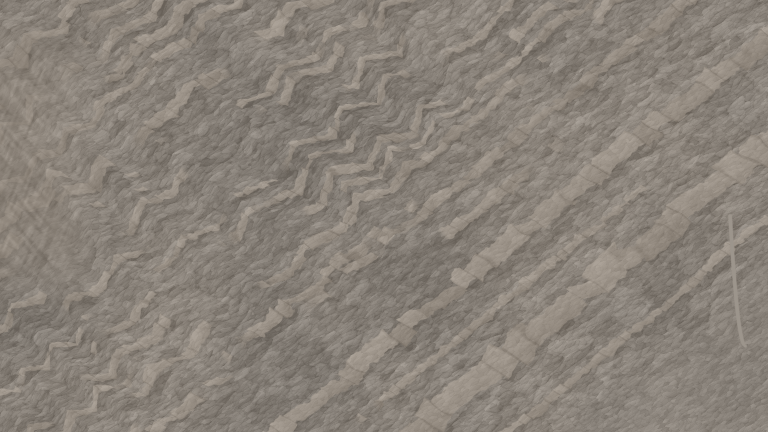
A WebGL 2 fragment shader for this texture:

```glsl
#version 300 es
precision highp float;

uniform vec2 u_resolution;
out vec4 fragColor;

const float DIP = 0.68;                        // rise of the strata, radians
const vec3 BASE_COLOR = vec3(0.530, 0.505, 0.476);
const vec3 WARM_TINT = vec3(0.012, 0.001, -0.011);
const float CONTRAST = 0.077;
const float FOLD_PERIOD = 0.14;
const float FOLD_HEIGHT = 0.024;
const int THIN_BEDS = 20;
const float THIN_BED_START = -0.29;
const float THIN_BED_SPACING = 0.052;
const int SAMPLES = 2;                         // per axis

float hash(vec2 p) {
    vec3 q = fract(vec3(p.xyx) * 0.1031);
    q += dot(q, q.yzx + 33.33);
    return fract((q.x + q.y) * q.z);
}

vec2 hash2(vec2 p) {
    return vec2(hash(p), hash(p + 57.3));
}

float noise(vec2 p) {
    vec2 i = floor(p), f = fract(p);
    f = f * f * (3.0 - 2.0 * f);
    return mix(mix(hash(i), hash(i + vec2(1, 0)), f.x),
               mix(hash(i + vec2(0, 1)), hash(i + vec2(1, 1)), f.x), f.y);
}

float fbm(vec2 p) {
    float sum = 0.0, weight = 0.5;
    for (int i = 0; i < 4; i++) {
        sum += weight * noise(p);
        p = p * 2.03 + 17.1;
        weight *= 0.5;
    }
    return sum;
}

// Broken chips: a flat tone per cell, a random tilt and dark crevices
float chips(vec2 p) {
    vec2 cell = floor(p), nearestId = cell, nearestOffset = vec2(0);
    float first = 9.0, second = 9.0;
    for (int y = -1; y <= 1; y++)
    for (int x = -1; x <= 1; x++) {
        vec2 id = cell + vec2(x, y);
        vec2 offset = p - id - hash2(id);
        float d = abs(offset.x) * 0.6 + abs(offset.y) + 0.3 * abs(offset.x + offset.y);
        if (d < first) {
            second = first;
            first = d;
            nearestId = id;
            nearestOffset = offset;
        } else second = min(second, d);
    }
    vec2 tilt = hash2(nearestId + 91.7) - vec2(0.5, 0.15);
    float crevice = 1.0 - smoothstep(0.0, 0.2, second - first);
    return hash(nearestId + 11.9) - 0.5 + dot(tilt, nearestOffset) - 0.6 * crevice;
}

// Jointed bed of pale blocks with a shadow beneath; rock holds tone and warmth
void layBed(inout vec2 rock, vec2 s, float centre, float thick, float cover, float seed, float grain) {
    float x = (s.x + 0.35 * (s.y - centre)) / (thick * 1.1 + 0.016) + seed * 7.3;
    x += 0.36 * sin(x * 2.3 + seed) + 0.25 * (noise(s * 30.0) - 0.5);
    float id = floor(x), along = fract(x);
    vec2 rnd = hash2(vec2(id, seed));
    float shift = (rnd.x - 0.5) * 0.3 + (rnd.y - 0.5) * (along - 0.5) * 0.6;
    float y = s.y - centre - shift * thick;
    float halfThick = thick * (0.30 + 0.26 * rnd.y);
    float present = smoothstep(-0.04, 0.04, cover - noise(vec2(s.x * 5.0, seed * 5.7)) + 0.3 * (rnd.x - 0.5));
    float rough = (noise(s * 60.0) - 0.5) * 0.010 + (noise(s * 140.0) - 0.5) * 0.005;
    float body = 1.0 - smoothstep(-0.001, 0.002, abs(y) - halfThick + rough);
    float joint = 1.0 - smoothstep(0.02, 0.10, min(along, 1.0 - along));
    float below = -y - halfThick + rough;
    float shadow = smoothstep(-0.002, 0.002, below) * (1.0 - smoothstep(0.002, 0.020, below));
    rock.x -= shadow * present * 0.6;
    float tone = 0.85 + 0.8 * (rnd.x - 0.45) + 0.3 * y / halfThick - 0.9 * joint * rnd.y + 0.5 * grain;
    rock = mix(rock, vec2(tone, 1.0), body * present * 0.92);
}

vec3 cliff(vec2 p) {
    vec2 s = vec2(cos(DIP) * p.x + sin(DIP) * p.y, cos(DIP) * p.y - sin(DIP) * p.x);
    float broad = fbm(p * 3.1 + 4.0) - 0.47;

    // Angular folds, strongest in the upper strata
    float phase = s.x / FOLD_PERIOD + 1.3 * noise(s * vec2(3.0, 2.0)) + 1.5 * s.y;
    float zigzag = abs(fract(phase) - 0.5) * 4.0 - 1.0;
    float fold = smoothstep(-0.32, -0.05, s.y) * FOLD_HEIGHT * zigzag * noise(s * vec2(4.0, 5.0) + 31.0);
    s.y += 0.014 * (noise(s * vec2(5.0, 3.0) + 8.0) - 0.5);
    vec2 bedded = s + vec2(0.0, fold);

    // Shale between the beds
    vec2 warped = s + vec2(0.0, 0.4 * fold) + 0.005 * (vec2(noise(s * 40.0), noise(s * 40.0 + 70.0)) - 0.5);
    float coarse = chips(warped * vec2(14.0, 34.0));
    float medium = chips(warped * vec2(32.0, 70.0) + 40.0);
    float fine = chips(warped * vec2(72.0, 140.0) + 90.0);
    float soil = smoothstep(-0.76, -0.90, s.y + 0.25 * broad);
    float shale = mix(0.65, 0.2, soil) * coarse + mix(0.8, 0.45, soil) * medium + 0.75 * fine;
    vec2 rock = vec2(shale + 1.5 * broad + 0.12 + 0.1 * soil, 0.2 + broad);

    // Thin broken beds, then the thick continuous ones
    for (int i = 0; i < THIN_BEDS; i++) {
        float k = float(i), h = hash(vec2(k, 3.7));
        float centre = THIN_BED_START + THIN_BED_SPACING * (k + 0.6 * (h - 0.5));
        layBed(rock, bedded, centre, mix(0.014, 0.038, hash(vec2(k, 8.1))), 0.40 + 0.15 * h, k + 1.0, fine + medium);
    }
    layBed(rock, s, -0.50, 0.018, 0.38, 23.0, fine + medium);
    layBed(rock, s, -0.405, 0.046, 0.90, 29.0, fine + 0.5 * medium);
    layBed(rock, s, -0.600, 0.066, 1.00, 31.0, fine + 0.5 * medium);
    layBed(rock, s, -0.737, 0.020, 0.90, 37.0, fine);

    // Dry grass on the left
    float grass = smoothstep(0.30, 0.08, p.x + 0.35 * broad) * smoothstep(0.42, 0.15, abs(p.y - 0.62));
    float blades = noise(vec2(p.x * 150.0 - p.y * 60.0, p.y * 30.0)) + noise(vec2(p.x * 95.0 + p.y * 80.0, p.y * 36.0));
    rock = mix(rock, vec2(0.3 + 1.6 * (blades - 1.0), 1.0), grass * 0.6);

    // Bare pale twig
    float rise = clamp((p.y - 0.20) / 0.30, 0.0, 1.0);
    float twig = length(p - vec2(1.725 - 0.035 * sqrt(rise), 0.20 + 0.30 * rise));
    rock = mix(rock, vec2(1.0, 0.5), 1.0 - smoothstep(0.003, 0.006, twig));

    return BASE_COLOR + CONTRAST * clamp(rock.x, -1.6, 1.7) + WARM_TINT * rock.y;
}

void main() {
    vec3 color = vec3(0);
    for (int j = 0; j < SAMPLES; j++)
    for (int i = 0; i < SAMPLES; i++) {
        vec2 jitter = (vec2(i, j) + 0.5) / float(SAMPLES) - 0.5;
        color += cliff((gl_FragCoord.xy + jitter) / u_resolution.y);
    }
    fragColor = vec4(color / float(SAMPLES * SAMPLES), 1.0);
}
```
